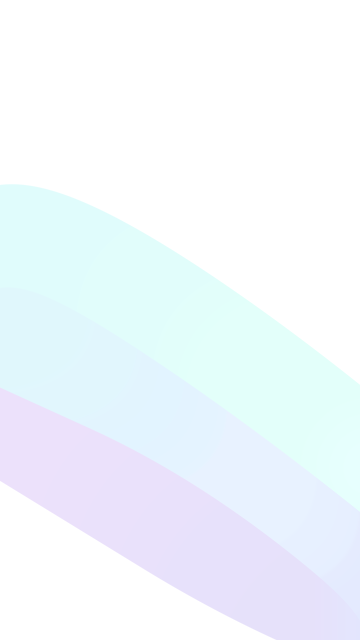
Give the GLSL for this background, as a Shadertoy shader.

```glsl
// Pastel mint, blue and lilac ribbons sweeping down to the right across white.

// Opaque below a curve; depth and curve are measured down from the top.
float below(float depth, float curve) {
    float pixel = 0.8 / iResolution.y;
    return smoothstep(-pixel, pixel, depth - curve);
}

// Arched crest that settles into a steepening slope.
float crest(float x, float slope, float bend, float drop, float reach) {
    return slope * x + bend * x * x - drop * (1.0 - exp(-x / reach));
}

// Position along a ribbon, partly gathered into soft curved steps.
float arcSteps(vec2 p, float curvature, float count) {
    float along = dot(p, vec2(0.8, 0.6));
    float across = dot(p, vec2(-0.6, 0.8));
    float q = (along + curvature * across * across) * count;
    float stepped = floor(q) + smoothstep(0.88, 1.0, fract(q));
    return mix(q, stepped, 0.65) / count;
}

void mainImage(out vec4 fragColor, in vec2 fragCoord) {
    vec2 uv = fragCoord / iResolution.xy;
    float x = uv.x;
    float depth = 1.0 - uv.y;
    vec2 p = vec2(x, depth * iResolution.y / iResolution.x);

    // Ribbon edges, from top to bottom
    float mintTop = 0.289 + crest(x, 0.30, 0.075, 0.0629, 0.17);
    float blueTop = 0.450 + crest(x, 0.33, 0.06, 0.0403, 0.096);
    float lilacTop = 0.6055 + 0.256 * x + 0.17 * pow(max(x - 0.25, 0.0), 2.0)
                   + 0.013 * pow(x, 30.0);
    float lilacBottom = 0.7513 + 0.345 * x - 0.12 * pow(max(x - 0.4, 0.0), 2.0);

    // Mint: arcs open to the right, with a pale glow at the far end
    float mintFlow = arcSteps(p - vec2(0.5, 0.88), -1.8, 3.6);
    vec3 mint = mix(vec3(0.878, 0.988, 0.988), vec3(0.89, 1.0, 0.98),
                    smoothstep(-0.5, 0.2, mintFlow));
    mint += 0.018 * smoothstep(0.25, 0.0, length(p - vec2(1.03, 1.30)));

    // Blue: arcs open to the left, drifting towards periwinkle
    float blueFlow = arcSteps(p - vec2(0.35, 1.09), 2.6, 6.5);
    vec3 blue = mix(vec3(0.88, 0.97, 0.99), vec3(0.888, 0.955, 1.0),
                    smoothstep(-0.3, 0.15, blueFlow));
    blue = mix(blue, vec3(0.91, 0.95, 1.0), smoothstep(0.12, 0.3, blueFlow));
    blue = mix(blue, vec3(0.892, 0.912, 0.996), smoothstep(0.5, 0.9, blueFlow));

    // Lilac: cools gently and melts into the blue at the lower right
    float lilacFlow = arcSteps(p - vec2(0.5, 1.5), -1.0, 4.0);
    vec3 lilac = mix(vec3(0.925, 0.882, 0.985), vec3(0.902, 0.882, 0.982),
                     smoothstep(-0.6, 0.3, lilacFlow));
    lilac = mix(lilac, vec3(0.892, 0.90, 0.992), smoothstep(0.86, 1.0, x));

    // Layers
    vec3 color = mix(vec3(1.0), mint, below(depth, mintTop));
    color = mix(color, blue, below(depth, blueTop));
    color = mix(color, lilac, below(depth, lilacTop));
    color = mix(color, vec3(1.0), below(depth, lilacBottom));
    fragColor = vec4(color, 1.0);
}
```
